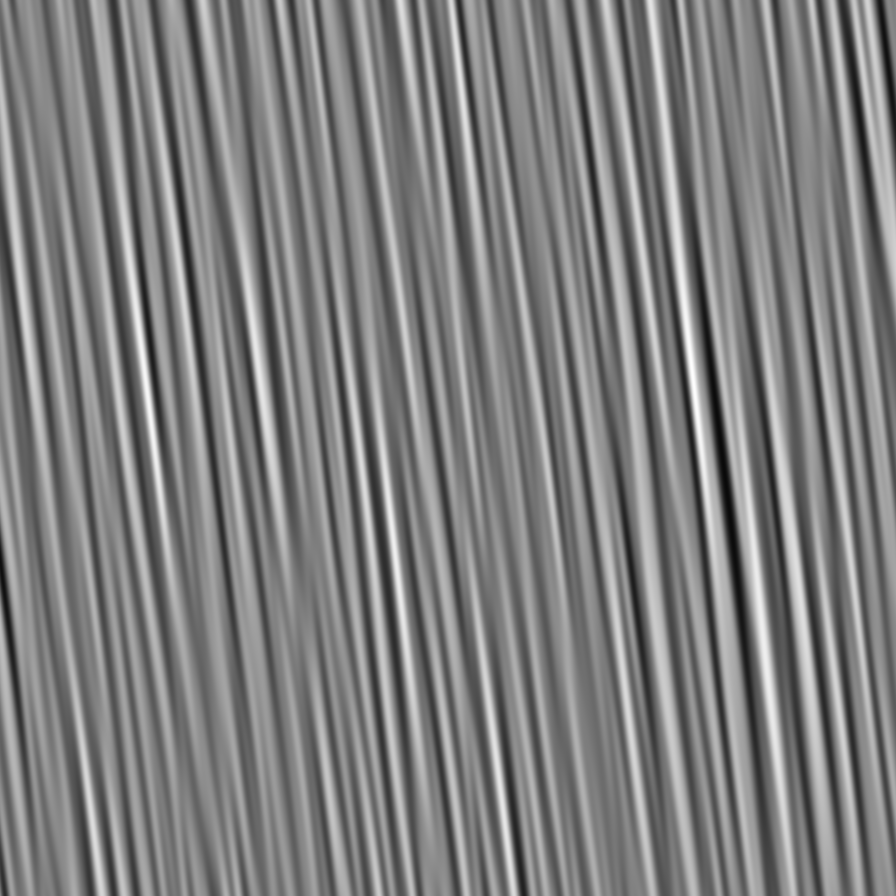
A Shadertoy shader for this texture:

```glsl
// Brushed grey streaks: long, soft light and dark fibres leaning slightly off vertical.
// Built as a sum of random plane waves of varied frequency whose directions
// fan out only slightly, so broad streaks run long and fine ones fade sooner.

const float TAU = 6.2831853;
const int WAVE_COUNT = 192;

const float GRAIN_TILT = 0.125;     // lean from vertical, radians
const float STREAK_DENSITY = 33.5;  // median cycles per canvas across the grain
const float DENSITY_SPREAD = 0.37;  // log-normal spread of streak widths
const float FAN_SPREAD = 0.021;     // deviation of wave directions, radians
const float MEAN_GREY = 0.497;
const float CONTRAST = 0.15;        // standard deviation of the grey level

float hash(float n) {
    return fract(sin(n * 12.9898 + 4.1414) * 43758.5453);
}

// Two independent normal deviates (Box-Muller)
vec2 gaussianPair(float seed) {
    float radius = sqrt(-2.0 * log(max(hash(seed), 1e-4)));
    float angle = TAU * hash(seed + 0.37);
    return radius * vec2(cos(angle), sin(angle));
}

// Rotate into grain axes: x runs across the streaks, y along them
vec2 toGrain(vec2 p, float tilt) {
    float c = cos(tilt), s = sin(tilt);
    return vec2(c * p.x + s * p.y, c * p.y - s * p.x);
}

// Smooth streak noise with zero mean and unit variance
float streakNoise(vec2 p, float density, float densitySpread, float fanSpread) {
    float sum = 0.0;
    for (int i = 0; i < WAVE_COUNT; i++) {
        float seed = float(i) + 1.0;
        vec2 deviate = gaussianPair(seed);
        float cycles = density * exp(densitySpread * deviate.x);
        vec2 frequency = cycles * vec2(1.0, fanSpread * deviate.y);
        float phase = hash(seed + 0.71);
        sum += cos(TAU * (dot(frequency, p) + phase));
    }
    return sum * sqrt(2.0 / float(WAVE_COUNT));
}

void mainImage(out vec4 fragColor, in vec2 fragCoord) {
    vec2 uv = fragCoord / iResolution.y;
    vec2 grain = toGrain(uv, GRAIN_TILT);

    float streaks = streakNoise(grain, STREAK_DENSITY, DENSITY_SPREAD, FAN_SPREAD);
    float grey = clamp(MEAN_GREY + CONTRAST * streaks, 0.0, 1.0);

    fragColor = vec4(vec3(grey), 1.0);
}
```
